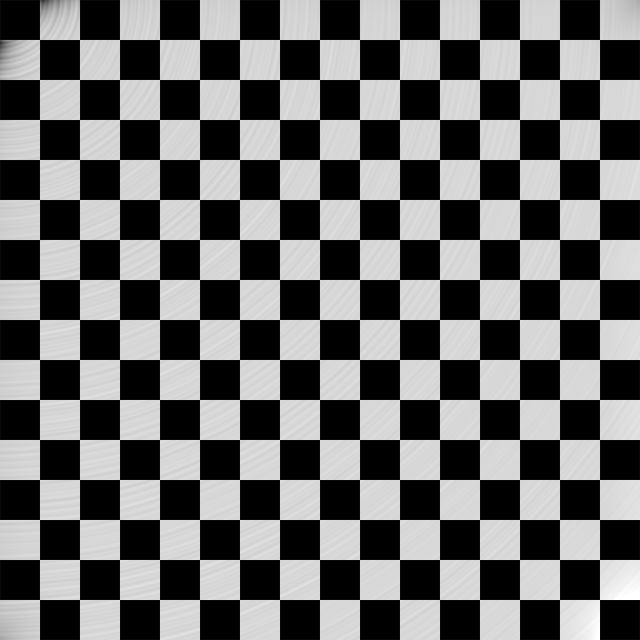
Reproduce this pattern procedurally as a WebGL 2 fragment shader.

```glsl
#version 300 es
precision highp float;

uniform vec2 u_resolution;
out vec4 fragColor;

const float CELLS = 16.0;          // squares per side, even so the board tiles
const float LIGHT_TONE = 0.846;
const float DARK_TONE = 0.0;
const float RIM_TONE = 0.04;       // faint lift along the dark squares' edges
const float RIM_WIDTH = 0.03;      // in squares
const float RING_COUNT = 180.0;    // ring noise steps per canvas width
const float RING_FAINT = 0.045;
const float RING_STRONG = 0.3;
const float RING_FALLOFF = 14.0;
const float WOBBLE_PERIOD = 8.0;
const float WOBBLE = 0.003;
const float CORNER_FALLOFF = 28.0;
const float SOOT = 3.7;            // upper left darkening
const float GLOW = 1.0;            // lower right brightening
const float CORNER_GREY = 0.16;    // lower left and upper right
const float EDGE_SHADE = 0.035;
const float BROAD_SHADE = 0.025;

float hash(vec2 p) {
    return fract(sin(dot(p, vec2(127.1, 311.7))) * 43758.55);
}

float fade(float t) {
    return t * t * t * (t * (t * 6.0 - 15.0) + 10.0);
}

float gradientNoise1(float x) {
    float i = floor(x);
    float f = x - i;
    float g0 = hash(vec2(i, 3.0)) * 2.0 - 1.0;
    float g1 = hash(vec2(i + 1.0, 3.0)) * 2.0 - 1.0;
    return 2.0 * mix(g0 * f, g1 * (f - 1.0), fade(f));
}

float corner(vec2 lattice, vec2 offset, vec2 f) {
    float angle = 6.28318 * hash(mod(lattice + offset, WOBBLE_PERIOD));
    return dot(vec2(cos(angle), sin(angle)), f - offset);
}

// Gradient noise that wraps every WOBBLE_PERIOD units
float wrappedNoise(vec2 p) {
    vec2 i = floor(p);
    vec2 f = p - i;
    float low = mix(corner(i, vec2(0, 0), f), corner(i, vec2(1, 0), f), fade(f.x));
    float high = mix(corner(i, vec2(0, 1), f), corner(i, vec2(1, 1), f), fade(f.x));
    return mix(low, high, fade(f.y));
}

// Wear lies inside light squares; every canvas edge is a light/dark boundary
float lightTone(vec2 uv) {
    vec2 fromTopLeft = vec2(uv.x, 1.0 - uv.y);
    float radius = length(fromTopLeft);
    float edge = min(fromTopLeft.x, fromTopLeft.y);

    // Fine concentric rings, fading away from the upper left
    float wobble = WOBBLE * wrappedNoise(uv * WOBBLE_PERIOD);
    float ringStrength = RING_FAINT * (1.0 - 0.6 * uv.x)
                       + RING_STRONG * exp(-RING_FALLOFF * (radius + edge));
    float tone = LIGHT_TONE + ringStrength * gradientNoise1((radius + wobble) * RING_COUNT);

    // Broad and edge shading
    tone -= BROAD_SHADE * exp(-3.0 * radius);
    tone -= EDGE_SHADE * exp(-30.0 * edge) * (1.0 - 0.6 * uv.x);
    tone += EDGE_SHADE * smoothstep(1.0 - 1.0 / CELLS, 1.0, uv.x) * (1.0 - uv.y * uv.y);

    // Corners
    tone -= SOOT * exp(-CORNER_FALLOFF * (radius + 2.0 * edge));
    tone += GLOW * exp(-CORNER_FALLOFF * length(vec2(1.0 - uv.x, uv.y)));
    tone -= CORNER_GREY * exp(-CORNER_FALLOFF * length(uv));
    tone -= CORNER_GREY * exp(-CORNER_FALLOFF * length(1.0 - uv));
    return clamp(tone, 0.0, 1.0);
}

void main() {
    vec2 uv = gl_FragCoord.xy / u_resolution;
    vec2 board = uv * CELLS;
    vec2 pixel = CELLS / u_resolution;

    // Smoothed alternation on each axis; their product makes the checks
    vec2 lineDistance = 0.5 - abs(fract(board) - 0.5);
    vec2 side = 1.0 - 2.0 * mod(floor(board), 2.0);
    vec2 wave = side * min(lineDistance / (0.5 * pixel), 1.0);
    float lightMask = 0.5 + 0.5 * wave.x * wave.y;

    // Dark squares with a soft rim
    float rimDistance = min(lineDistance.x, lineDistance.y);
    float soft = 0.5 * max(pixel.x, pixel.y);
    float rim = 1.0 - smoothstep(RIM_WIDTH - soft, RIM_WIDTH + soft, rimDistance);
    float darkTone = mix(DARK_TONE, RIM_TONE, rim);

    fragColor = vec4(vec3(mix(darkTone, lightTone(uv), lightMask)), 1.0);
}
```
